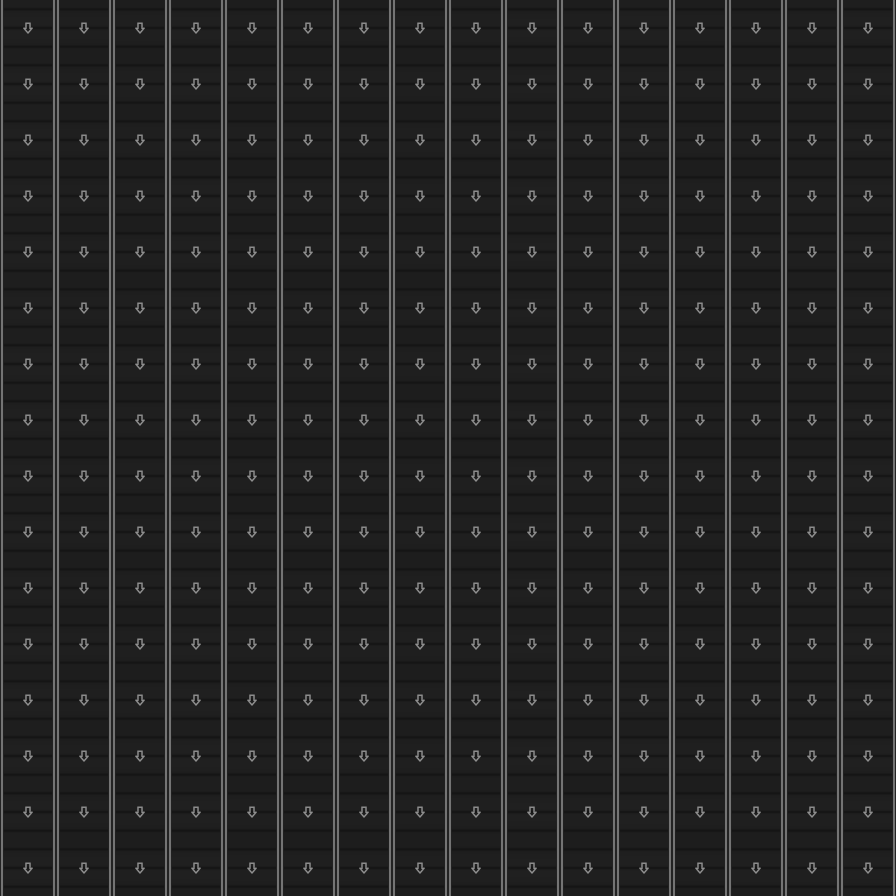
Write a WebGL 2 fragment shader that draws this pattern.

```glsl
#version 300 es
precision highp float;
// Dark panels in a 16 by 16 grid, split by twin upright rails.
// Each cell holds a small outlined down arrow over soft dark grooves;
// all parts are distance functions in cell units, centred on the cell.

uniform vec2 u_resolution;
out vec4 outColor;

const float REPEATS = 16.0;

const vec3 PANEL_COLOR  = vec3(0.122);
const vec3 GROOVE_COLOR = vec3(0.08);
const vec3 RAIL_COLOR   = vec3(0.455);
const vec3 GAP_COLOR    = vec3(0.125);
const vec3 ARROW_COLOR  = vec3(0.56);

const float RAIL_OUTER = 0.054;     // half width of the whole rail pair
const float RAIL_INNER = 0.0172;    // half width of the gap between rails
const float GROOVES = 3.0;          // grooves per cell
const float GROOVE_SOFTNESS = 0.024;
const float GROOVE_REACH = 0.43;    // half length of a groove
const float BAND_SHADE = 0.06;      // darkening between the arrows
const float COLUMN_WEAR = 0.05;     // tone variation between columns

const float ARROW_TOP = 0.085;
const float ARROW_NECK = -0.005;
const float ARROW_TIP = -0.088;
const float SHAFT_HALF = 0.036;
const float HEAD_HALF = 0.072;
const float STROKE_HALF = 0.013;

float hash(float n) {
    return fract(sin(n * 12.99 + 4.1) * 437.58);
}

// Coverage of a shape at signed distance d, for a pixel of the given size.
float coverage(float d, float pixel) {
    return clamp(0.5 - d / pixel, 0.0, 1.0);
}

float segmentDistance(vec2 p, vec2 a, vec2 b) {
    vec2 ab = b - a;
    float t = clamp(dot(p - a, ab) / dot(ab, ab), 0.0, 1.0);
    return length(p - a - ab * t);
}

// Distance to the arrow outline, mirrored about its upright axis.
float arrowDistance(vec2 p) {
    p.x = abs(p.x);
    vec2 shaftTop = vec2(SHAFT_HALF, ARROW_TOP);
    vec2 shaftEnd = vec2(SHAFT_HALF, ARROW_NECK);
    vec2 barb = vec2(HEAD_HALF, ARROW_NECK);
    float d = segmentDistance(p, vec2(0.0, ARROW_TOP), shaftTop);
    d = min(d, segmentDistance(p, shaftTop, shaftEnd));
    d = min(d, segmentDistance(p, shaftEnd, barb));
    return min(d, segmentDistance(p, barb, vec2(0.0, ARROW_TIP)));
}

void main() {
    vec2 grid = gl_FragCoord.xy / u_resolution * REPEATS;
    vec2 cell = fract(grid) - 0.5;
    float pixel = REPEATS / min(u_resolution.x, u_resolution.y);

    // Panel: slightly darker between arrows, uneven between columns.
    float band = smoothstep(0.15, 0.35, abs(cell.y));
    float wear = hash(floor(grid.x)) - 0.5;
    vec3 color = PANEL_COLOR * (1.0 - BAND_SHADE * band + COLUMN_WEAR * wear);

    // Grooves: one through the centre, the others evenly spaced.
    float grooveY = abs(fract(cell.y * GROOVES + 0.5) - 0.5) / GROOVES;
    float groove = exp(-pow(grooveY / GROOVE_SOFTNESS, 2.0))
                 * coverage(abs(cell.x) - GROOVE_REACH, pixel);
    color = mix(color, GROOVE_COLOR, groove);

    // Twin rails straddling the cell border.
    float borderX = 0.5 - abs(cell.x);
    float outer = coverage(borderX - RAIL_OUTER, pixel);
    float inner = coverage(borderX - RAIL_INNER, pixel);
    color = mix(color, RAIL_COLOR, outer);
    color += (GAP_COLOR - RAIL_COLOR) * inner;

    // Arrow outline.
    float arrow = coverage(arrowDistance(cell) - STROKE_HALF, pixel);
    color = mix(color, ARROW_COLOR, arrow);

    outColor = vec4(color, 1.0);
}
```
